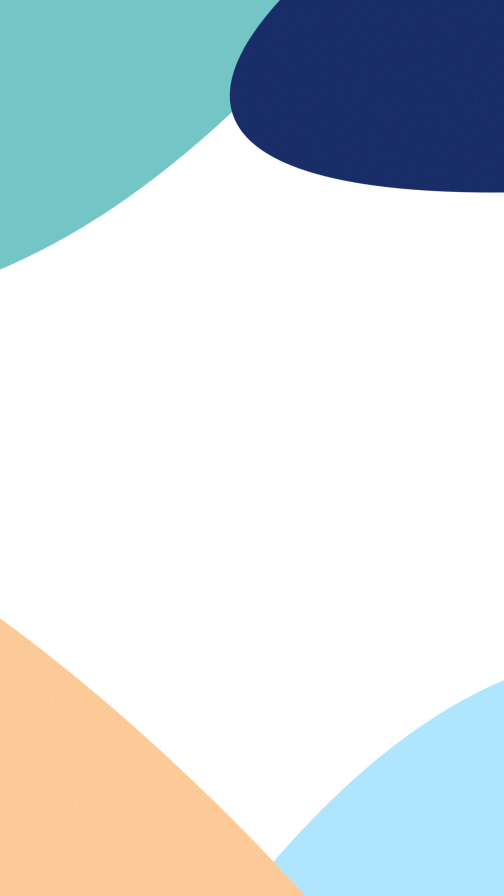
Give the GLSL for this background, as a WebGL 1 fragment shader.

```glsl
precision highp float;
// Flat organic colour shapes at the four corners of a white portrait canvas.

#define WHITE vec3(1.0)
#define TEAL vec3(0.455, 0.776, 0.776)
#define NAVY vec3(0.098, 0.176, 0.408)
#define PEACH vec3(0.988, 0.792, 0.592)
#define SKY vec3(0.686, 0.898, 1.0)
#define ASPECT 1.77778
#define NAVY_TIP vec2(0.456, 1.588)
#define NAVY_BEND vec3(-0.1342, -0.6139, 0.2588)
#define GRAIN_SCALE 170.0
#define GRAIN_AMOUNT 0.012

uniform vec2 u_resolution;

vec2 hashGradient(vec2 cell) {
  float h = fract(sin(dot(cell, vec2(127.1, 311.7))) * 43758.5);
  return vec2(cos(6.2832 * h), sin(6.2832 * h));
}

float gradientNoise(vec2 p) {
  vec2 i = floor(p), f = fract(p);
  vec2 w = f * f * f * (f * (f * 6.0 - 15.0) + 10.0);
  vec2 e = vec2(0.0, 1.0);
  float a = dot(hashGradient(i), f);
  float b = dot(hashGradient(i + e.yx), f - e.yx);
  float c = dot(hashGradient(i + e.xy), f - e.xy);
  float d = dot(hashGradient(i + e.yy), f - e.yy);
  return mix(mix(a, b, w.x), mix(c, d, w.x), w.y);
}

// Approximate signed height above y = start + slope * x + bend * x * x.
float aboveParabola(vec2 p, float start, float slope, float bend) {
  float tangent = slope + 2.0 * bend * p.x;
  float curve = start + (slope + bend * p.x) * p.x;
  return (p.y - curve) / sqrt(1.0 + tangent * tangent);
}

// Approximate signed depth inside a tilted ellipse whose leftmost point is tip.
float insideEllipse(vec2 p, vec2 tip, vec3 k) {
  vec2 q = vec2(p.x - tip.x, tip.y - p.y);
  float f = (k.x * q.x + k.y * q.y + k.z) * q.x - q.y * q.y;
  vec2 grad = vec2(2.0 * k.x * q.x + k.y * q.y + k.z, k.y * q.x - 2.0 * q.y);
  return f / max(length(grad), 0.0001);
}

float coverage(float depth, float pixel) {
  return smoothstep(-0.75 * pixel, 0.75 * pixel, depth);
}

void main() {
  // Canvas units: width is 1, height is ASPECT.
  vec2 p = gl_FragCoord.xy / u_resolution * vec2(1.0, ASPECT);
  float pixel = 1.0 / u_resolution.x;
  float grain = GRAIN_AMOUNT * gradientNoise(p * GRAIN_SCALE);

  // Upper shapes
  float teal = aboveParabola(p, 1.2431, 0.42, 0.5616);
  float navy = insideEllipse(p, NAVY_TIP, NAVY_BEND);

  // Lower shapes; sky is measured from the right edge
  float sky = -aboveParabola(vec2(1.0 - p.x, p.y), 0.4282, -0.42, -0.8035);
  float peach = -aboveParabola(p, 0.5509, -0.73, -0.2938);

  // Layers from back to front
  vec3 color = mix(WHITE, TEAL, coverage(teal, pixel));
  color = mix(color, NAVY + grain, coverage(navy, pixel));
  color = mix(color, SKY, coverage(sky, pixel));
  color = mix(color, PEACH + grain, coverage(peach, pixel));

  gl_FragColor = vec4(color, 1.0);
}
```
